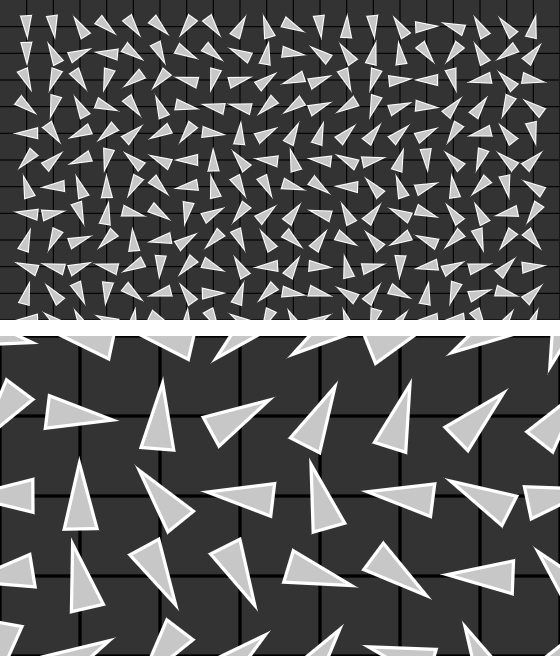
Top, the full canvas; bottom, a detail of the centre.
This pattern is drawn by a Shadertoy shader. Its source:

```glsl
// Slim pale triangles turned at random on the crossings of a thin black grid.

const float ROWS        = 12.0;   // grid cells per canvas height
const float HALF_LENGTH = 0.411;  // triangle size, in cells
const float HALF_BASE   = 0.205;
const float STROKE      = 0.041;  // outline and grid line width, in cells
const float TAU         = 6.2831853;

const vec3 BACKGROUND = vec3(0.20);
const vec3 GRID_LINE  = vec3(0.0);
const vec3 FILL       = vec3(0.78);
const vec3 OUTLINE    = vec3(1.0);

float hash(vec2 p) {
    vec3 q = fract(p.xyx * vec3(0.1031, 0.1030, 0.0973));
    q += dot(q, q.yzx + 33.33);
    return fract((q.x + q.y) * q.z);
}

// Isosceles triangle pointing up, centred at mid height, with sharp corners
float triangleDistance(vec2 p) {
    vec2 sideNormal = normalize(vec2(2.0 * HALF_LENGTH, HALF_BASE));
    float side = dot(vec2(abs(p.x), p.y - HALF_LENGTH), sideNormal);
    return max(side, -HALF_LENGTH - p.y);
}

// Share of a pixel that lies inside a signed distance
float coverage(float dist, float pixel) {
    return clamp(0.5 - dist / pixel, 0.0, 1.0);
}

void mainImage(out vec4 fragColor, in vec2 fragCoord) {
    // Cell units, counted from the upper left corner
    float pixel = ROWS / iResolution.y;
    vec2 grid = vec2(fragCoord.x, iResolution.y - fragCoord.y) * pixel;
    float columns = iResolution.x * pixel;
    vec2 crossing = floor(grid + 0.5);
    vec2 local = grid - crossing;

    // Grid lines, none along the left and top border
    vec2 lineDist = abs(local) - 0.5 * STROKE;
    float lineX = coverage(lineDist.x, pixel) * step(1.0, crossing.x);
    float lineY = coverage(lineDist.y, pixel) * step(1.0, crossing.y);
    vec3 color = mix(BACKGROUND, GRID_LINE, max(lineX, lineY));

    // One randomly turned triangle per crossing, clear of the side borders
    bool occupied = min(crossing.x, crossing.y) > 0.5 && crossing.x + 0.5 < columns;
    if (occupied) {
        float angle = TAU * hash(crossing + 7.0);
        float c = cos(angle), s = sin(angle);
        float dist = triangleDistance(mat2(c, s, -s, c) * local);
        color = mix(color, OUTLINE, coverage(dist - 0.5 * STROKE, pixel));
        color = mix(color, FILL, coverage(dist + 0.5 * STROKE, pixel));
    }

    fragColor = vec4(color, 1.0);
}
```
